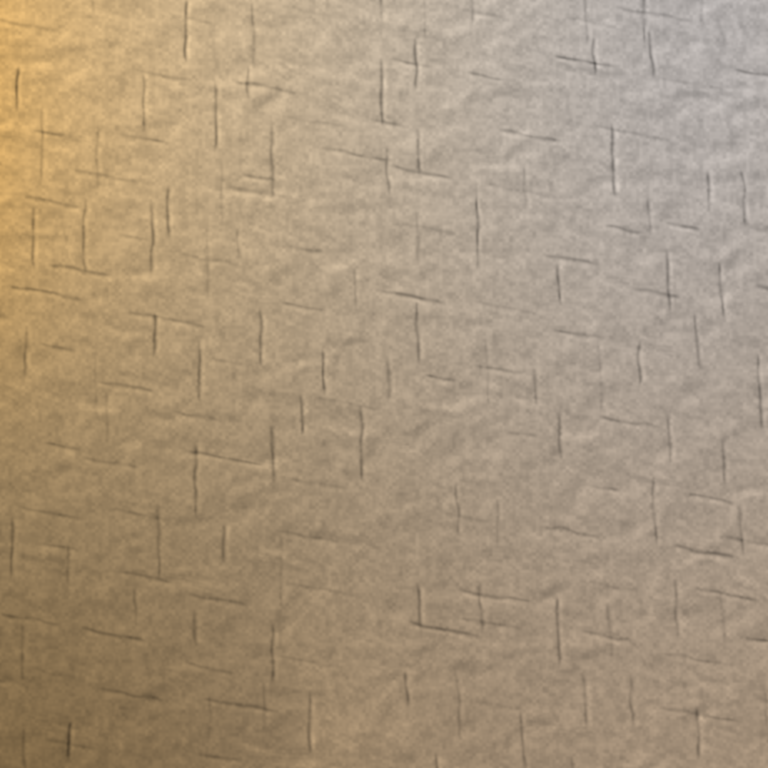
Write a WebGL 1 fragment shader that draws this texture.

```glsl
precision highp float;
// Embossed wall covering with cross-hatched creases under warm, uneven side light.

uniform vec2 u_resolution;

#define CREASE_WIDTH 0.0027
#define CREASE_DEPTH 0.27
#define CREASE_SHARE 0.80
#define CREASE_SLOPE 0.18
#define RIDGE_GAIN 0.36
#define WRINKLE_SCALE 34.0
#define WRINKLE_GAIN 0.21
#define GRAIN_SCALE 230.0
#define GRAIN_GAIN 0.075

const vec3 TOP_LEFT = vec3(0.79, 0.69, 0.54);
const vec3 TOP_RIGHT = vec3(0.70, 0.68, 0.67);
const vec3 LOW_LEFT = vec3(0.48, 0.39, 0.26);
const vec3 LOW_RIGHT = vec3(0.63, 0.55, 0.46);
const vec3 GLOW = vec3(0.06, -0.01, -0.12);

float hash(vec2 p) {
  return fract(sin(dot(p, vec2(127.1, 311.7))) * 43758.5453);
}

float noise(vec2 p) {
  vec2 i = floor(p);
  vec2 f = fract(p);
  f = f * f * f * (f * (f * 6.0 - 15.0) + 10.0);
  return mix(mix(hash(i), hash(i + vec2(1.0, 0.0)), f.x),
             mix(hash(i + vec2(0.0, 1.0)), hash(i + 1.0), f.x), f.y);
}

// Paper height: bent, slightly flattened lumps in three octaves.
float paperHeight(vec2 uv) {
  vec2 p = uv * WRINKLE_SCALE * vec2(0.85, 1.15);
  p.y += CREASE_SLOPE * p.x;
  p += 1.2 * vec2(noise(p * 0.6 + 7.0), noise(p * 0.6 + 31.0));
  float h = 0.55 * noise(p);
  p = mat2(0.8, 0.6, -0.6, 0.8) * p;
  h += 0.33 * noise(p * 1.9 + 13.0);
  return h + 0.16 * noise(p * 3.7 + 41.0);
}

// Scattered creases along p.y: dark groove, with a lit ridge on the +x side.
float creases(vec2 p, vec2 cell, float seed) {
  vec2 home = floor(p / cell);
  float wobble = 0.004 * (noise(p * 45.0 + seed) - 0.5);
  float worn = 0.5 + 0.7 * noise(p * 75.0 + seed);
  float shade = 0.0;
  for (int j = -1; j <= 1; j++) {
    for (int i = -1; i <= 1; i++) {
      vec2 id = home + vec2(float(i), float(j));
      vec2 key = id + seed;
      vec2 jitter = vec2(hash(key + 3.1), hash(key + 17.3));
      vec2 d = p - (id + 0.1 + 0.8 * jitter) * cell;
      float halfLength = mix(0.025, 0.055, hash(key + 29.7));
      float present = step(hash(key + 43.9), CREASE_SHARE);
      float strength = present * mix(0.25, 1.0, hash(key + 59.2));
      float ends = 1.0 - smoothstep(halfLength - 0.014, halfLength, abs(d.y));
      float across = (d.x + wobble) / CREASE_WIDTH;
      float groove = exp(-across * across);
      float ridge = exp(-(across - 2.0) * (across - 2.0) * 0.7);
      shade += strength * ends * worn * (RIDGE_GAIN * ridge - groove);
    }
  }
  return max(shade, -1.1);
}

// Broad light: golden at the upper left, cool at the upper right.
vec3 roomLight(vec2 uv) {
  vec3 low = mix(LOW_LEFT, LOW_RIGHT, smoothstep(-0.1, 0.9, uv.x));
  vec3 top = mix(TOP_LEFT, TOP_RIGHT, smoothstep(0.0, 0.95, uv.x));
  vec3 light = mix(low, top, smoothstep(-0.12, 1.05, uv.y));
  light += GLOW * exp(-6.0 * uv.x) * smoothstep(0.25, 0.9, uv.y);
  // Soft upright shadow edge near the bottom.
  float edge = smoothstep(0.36, 0.41, uv.x) * (1.0 - smoothstep(0.4, 0.65, uv.x));
  return light * (1.0 + 0.08 * edge * (1.0 - smoothstep(0.05, 0.32, uv.y)));
}

void main() {
  vec2 uv = gl_FragCoord.xy / u_resolution;

  // Relief lit from the upper left.
  vec2 toLight = vec2(-0.0035, 0.0045);
  float relief = paperHeight(uv - toLight) - paperHeight(uv + toLight);

  // Upright creases lean more towards the right side.
  float lean = mix(-0.01, 0.08, uv.x);
  vec2 upright = vec2(uv.x + lean * uv.y, uv.y);
  vec2 level = vec2(-uv.y - CREASE_SLOPE * uv.x, uv.x);
  float shade = creases(upright, vec2(0.078, 0.118), 5.0);
  shade += 0.8 * creases(level, vec2(0.082, 0.120), 71.0);

  float grain = noise(uv * GRAIN_SCALE) + noise(uv.yx * GRAIN_SCALE * 0.6 + 19.0) - 1.0;

  float tone = 1.0 + WRINKLE_GAIN * relief + CREASE_DEPTH * shade + GRAIN_GAIN * grain;
  gl_FragColor = vec4(clamp(roomLight(uv) * tone, 0.0, 1.0), 1.0);
}
```
